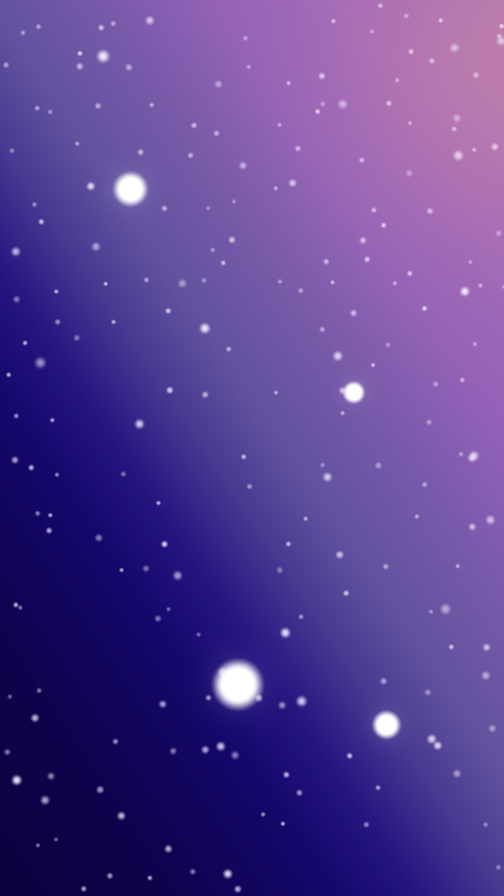
Give the GLSL for this background, as a WebGL 2 fragment shader.

```glsl
#version 300 es
precision highp float;

uniform vec2 u_resolution;
out vec4 fragColor;

// Sky colours, from the lower left to the upper right
const int STOPS = 9;
const vec3 SKY[STOPS] = vec3[](
    vec3(0.04, 0.01, 0.24), vec3(0.05, 0.01, 0.30), vec3(0.08, 0.03, 0.42),
    vec3(0.14, 0.08, 0.50), vec3(0.28, 0.22, 0.57), vec3(0.38, 0.32, 0.62),
    vec3(0.46, 0.35, 0.66), vec3(0.57, 0.38, 0.72), vec3(0.62, 0.40, 0.73));
const float SKY_AT[STOPS] = float[](0.0, 0.16, 0.31, 0.385, 0.465, 0.54, 0.64, 0.75, 0.87);
const vec2 SKY_AXIS = vec2(0.83, 0.555);

// Warm light in the upper right corner
const vec3 WARM = vec3(0.78, 0.52, 0.66);
const vec2 WARM_CENTER = vec2(0.59, 0.94);
const float WARM_RADIUS = 0.20;

// Large orbs: centre and outer radius, in canvas heights
const int ORBS = 4;
const vec3 ORB[ORBS] = vec3[](
    vec3(0.259, 0.789, 0.0225), vec3(0.472, 0.236, 0.0330),
    vec3(0.767, 0.191, 0.0185), vec3(0.702, 0.562, 0.0145));
const float ORB_CORE = 0.5;

// Star layers: cell size, smallest radius, largest radius, peak brightness
const int LAYERS = 3;
const vec4 LAYER[LAYERS] = vec4[](
    vec4(0.050, 0.0035, 0.0060, 0.75),
    vec4(0.074, 0.0040, 0.0070, 0.85),
    vec4(0.140, 0.0070, 0.0105, 0.95));
const float DENSITY_LOW = 0.38;
const float DENSITY_HIGH = 0.72;
const vec3 STAR_COLOR = vec3(0.96, 0.92, 1.0);

vec3 hash3(vec3 p) {
    p = fract(p * vec3(0.1031, 0.1030, 0.0973));
    p += dot(p, p.yxz + 33.33);
    return fract((p.xxy + p.yxx) * p.zyx);
}

vec3 sky(vec2 p) {
    float t = dot(p, SKY_AXIS);
    vec3 color = SKY[0];
    for (int i = 1; i < STOPS; i++) {
        color = mix(color, SKY[i], clamp((t - SKY_AT[i - 1]) / (SKY_AT[i] - SKY_AT[i - 1]), 0.0, 1.0));
    }
    float warmth = exp(-pow(distance(p, WARM_CENTER) / WARM_RADIUS, 2.0));
    return mix(color, WARM, 0.75 * warmth);
}

// Soft disc: solid up to core, gone at radius
float softDisc(float dist, float radius, float core) {
    return 1.0 - smoothstep(core, 1.0, dist / radius);
}

// One jittered star per grid cell, kept inside its cell
float starLayer(vec2 p, vec4 layer, float seed) {
    vec2 cell = floor(p / layer.x);
    vec3 place = hash3(vec3(cell, seed) + 7.0);
    vec3 look = hash3(vec3(cell, seed) + 61.0);
    float margin = layer.z / layer.x;
    vec2 center = (cell + mix(vec2(margin), vec2(1.0 - margin), place.xy)) * layer.x;
    float radius = mix(layer.y, layer.z, look.x * look.x);
    float present = step(place.z, mix(DENSITY_LOW, DENSITY_HIGH, center.y));
    return present * layer.w * mix(0.55, 1.0, look.y) * softDisc(distance(p, center), radius, 0.1);
}

void main() {
    vec2 p = gl_FragCoord.xy / u_resolution.y;
    float aspect = u_resolution.x / u_resolution.y;
    vec3 color = sky(p);

    // Scattered stars
    for (int i = 0; i < LAYERS; i++) {
        color = mix(color, STAR_COLOR, starLayer(p, LAYER[i], float(i) * 19.0));
    }

    // Large orbs with a faint halo
    for (int i = 0; i < ORBS; i++) {
        float dist = distance(p, ORB[i].xy * vec2(aspect, 1.0));
        float halo = 0.12 * exp(-pow(dist / ORB[i].z, 2.0));
        color = mix(color, vec3(1.0), max(halo, softDisc(dist, ORB[i].z, ORB_CORE)));
    }

    fragColor = vec4(color, 1.0);
}
```
